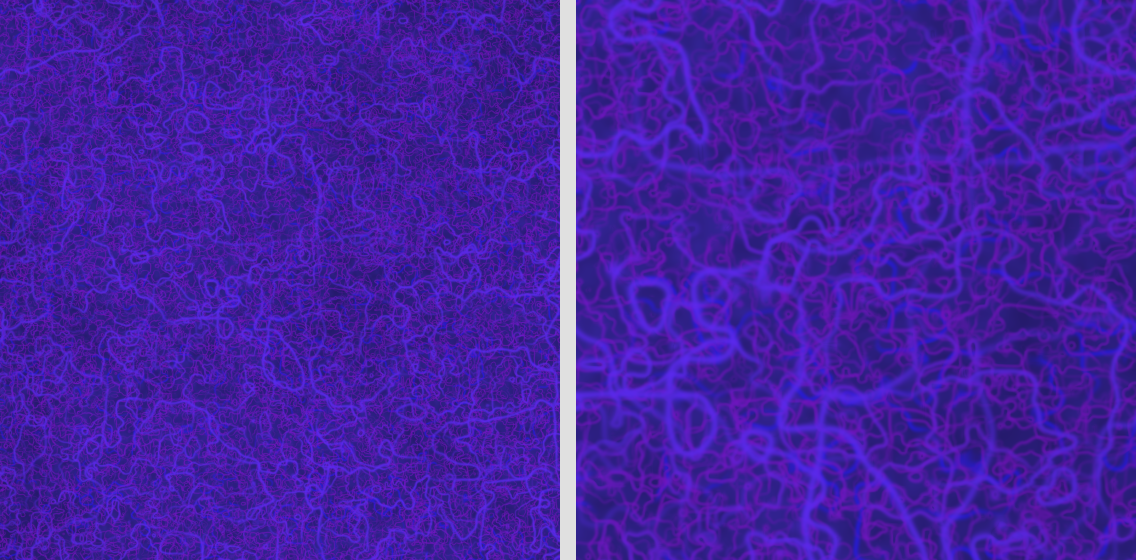
Left: the whole. Right: its middle third, enlarged.
A Shadertoy shader for this texture:

```glsl
// Tangled web of glowing violet veins over dark indigo.

float hash(vec2 p) {
    vec3 q = fract(p.xyx * vec3(0.1031, 0.1030, 0.0973));
    q += dot(q, q.yzx + 33.33);
    return fract((q.x + q.y) * q.z);
}

// Value noise in -1..1 (x) with its gradient (yz).
vec3 noiseGrad(vec2 p) {
    vec2 cell = floor(p), f = fract(p);
    vec2 u = f * f * (3.0 - 2.0 * f);
    vec2 du = 6.0 * f * (1.0 - f);
    float a = hash(cell), b = hash(cell + vec2(1, 0));
    float c = hash(cell + vec2(0, 1)), d = hash(cell + vec2(1, 1));
    float k = a - b - c + d;
    float value = a + (b - a) * u.x + (c - a) * u.y + k * u.x * u.y;
    vec2 grad = du * (vec2(b - a, c - a) + k * u.yx);
    return vec3(2.0 * value - 1.0, 2.0 * grad);
}

// Approximate distance to the zero contour of layered noise.
float veinDistance(vec2 p, float freq, int octaves) {
    vec3 sum = vec3(0.0);
    float amp = 1.0, scale = freq;
    for (int i = 0; i < octaves; i++) {
        vec3 n = noiseGrad(p * scale + 17.3 * float(i) + freq * 3.7);
        sum += amp * vec3(n.x, n.yz * scale);
        amp *= 0.52;
        scale *= 2.13;
    }
    return abs(sum.x) / max(length(sum.yz), 0.8 * freq);
}

float vein(vec2 p, float freq, int octaves, float width) {
    float d = veinDistance(p, freq, octaves) / width;
    return exp(-d * d);
}

void mainImage(out vec4 fragColor, in vec2 fragCoord) {
    vec2 uv = fragCoord / iResolution.y;

    // Mottled indigo ground
    float cloud = noiseGrad(uv * 5.0 + 41.0).x + 0.6 * noiseGrad(uv * 13.0 + 7.0).x;
    float grain = noiseGrad(uv * 60.0 + 23.0).x + 0.7 * noiseGrad(uv * 150.0).x;
    vec3 color = vec3(0.17, 0.12, 0.50) * (1.0 + 0.05 * cloud + 0.08 * grain);

    // Short deep-blue threads
    float blueMask = smoothstep(-0.3, 0.5, noiseGrad(uv * 34.0 + 90.0).x);
    float blueThread = vein(uv, 42.0, 2, 0.0019);
    color = mix(color, vec3(0.15, 0.10, 0.88), 0.75 * blueMask * blueThread);

    // Veins from fine purple threads up to broad violet strands
    for (int i = 0; i < 8; i++) {
        float size = float(i) / 7.0;
        float freq = 98.0 * pow(0.72, float(i));
        float width = mix(0.0012, 0.0027, size * size);
        float fade = noiseGrad(uv * freq * 0.8 + 60.0 + 9.0 * float(i)).x;
        float strength = mix(0.58, 0.78, size) * (0.35 + 0.65 * smoothstep(-0.6, 0.4, fade));
        vec3 tint = mix(vec3(0.44, 0.075, 0.73), vec3(0.35, 0.16, 0.92), smoothstep(0.3, 0.8, size));
        color = mix(color, tint, strength * vein(uv + 3.1 * size, freq, i < 3 ? 2 : 3, width));
    }

    // Broad dim patches
    color *= 1.0 + 0.04 * min(cloud, 0.5);
    fragColor = vec4(color, 1.0);
}
```
